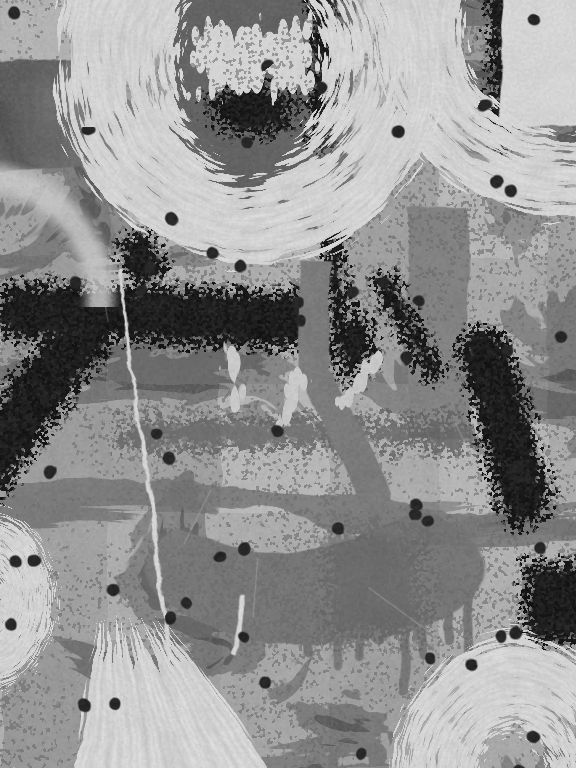
This texture is drawn by a Shadertoy shader. Its source:

```glsl
#define WHITE .83
#define PALE .66
#define MID .51
#define DIM .39
#define BLACK .09
#define BRISTLES 34.
#define GRAIN 290.
#define SCRATCHES 14
#define DRIPS 8
#define PX (1.2 / iResolution.y)

float hash(vec2 p) { return fract(sin(dot(p, vec2(127.1, 311.7))) * 43758.5); }

// Cellular noise: distance to the nearest seed, and its random value
vec2 cells(vec2 p) {
    vec2 best = vec2(9, 0), home = floor(p);
    for (int y = -1; y <= 1; y++)
    for (int x = -1; x <= 1; x++) {
        vec2 c = home + vec2(x, y);
        float d = length(c + vec2(hash(c), hash(c + 17.3)) - p);
        if (d < best.x) best = vec2(d, hash(c + 41.7));
    }
    return best;
}

// Layered, folded sines
float waves(vec2 p) {
    float sum = 0., amp = .5;
    for (int i = 0; i < 6; i++) {
        p = mat2(.8, .6, -.6, .8) * p * 1.8 + 1.7;
        p += .6 * sin(p.yx);
        sum += amp * sin(p.x) * cos(p.y);
        amp *= .62;
    }
    return sum;
}

float line(vec2 p, vec4 ends) {
    vec2 ab = ends.zw - ends.xy;
    p -= ends.xy;
    return length(p - ab * clamp(dot(p, ab) / dot(ab, ab), 0., 1.));
}
float box(vec2 p, vec4 b) { p = abs(p - b.xy) - b.zw; return max(p.x, p.y); }
float ellipse(vec2 p, vec2 r) { return (length(p / r) - 1.) * min(r.x, r.y); }
float fill(float d) { return 1. - smoothstep(-PX, PX, d); }
void lay(inout float tone, float colour, float d) { tone = mix(tone, colour, fill(d)); }
float spray(float d, float soft, float grain) {
    return 1. - smoothstep(-.25, .25, d / soft + (grain - .5) * 1.6);
}

// White bristle stroke round an ellipse
void brush(inout float tone, vec2 p, vec2 c, vec2 outer, vec2 inner) {
    vec2 q = p - c;
    float turn = atan(q.x, c.y > .5 ? -q.y : q.y), k = length(q / outer) * BRISTLES;
    float streak = mix(cells(vec2(turn * 3., k)).x, cells(vec2(turn * 5. + 9., k * 2.3)).x, .4);
    float d = max(ellipse(q, outer), -ellipse(q, inner)) + (streak - .45) * .05;
    float dry = smoothstep(0., .1, streak - .64 + .42 * waves(p * 7. + c));
    tone = mix(tone, WHITE + .03 - .1 * streak, fill(d) * (1. - .85 * dry));
}

// Worn papers, grainy bands and the dripping sheet
float wall(vec2 p, vec2 w, float grain) {
    float mottle = waves(p * vec2(5, 9));
    float tone = mix(PALE, MID, smoothstep(.16, .2, mottle));
    tone = mix(tone, DIM, smoothstep(.46, .49, mottle));
    tone += .12 * (hash(floor(w * vec2(7, 6))) - .5);
    lay(tone, DIM + .1 * mottle, box(w, vec4(.03, .85, .11, .07)));
    lay(tone, DIM, box(w, vec4(.34, .86, .12, .16)));
    lay(tone, MID, box(w, vec4(.57, .58, .04, .15)));
    float sheet = max(ellipse(w - vec2(.41, .26), vec2(.22, .1)), w.y - .31 - .03 * sin(p.x * 13.));
    for (int i = 0; i < DRIPS; i++) {
        float x = .4 + .029 * float(i) + .015 * hash(vec2(i, 3));
        sheet = min(sheet, line(w, vec4(x, .24, x, .09 + .09 * hash(vec2(i, 8)))) - .006);
    }
    lay(tone, MID - .04, sheet);
    tone = mix(tone, DIM, .6 * spray(box(w, vec4(.49, .24, .06, .07)), .03, grain));
    float swoop = abs(w.y - .335 - .025 * sin(p.x * 7.)) - .02 - .02 * waves(p * vec2(5, 30));
    tone = mix(tone, DIM + .06, .8 * fill(swoop));
    float band = box(w, vec4(.39, .435, .23, .018)) + .015 * waves(p * 40.);
    tone = mix(tone, DIM, .8 * spray(band, .02, grain));
    return mix(tone, DIM, .6 * smoothstep(.8, .9, grain + .22 * waves(p * 6. + 4.)));
}

// Distance to the black spray marks
float soot(vec2 p) {
    float d = line(p, vec4(-.03, .38, .12, .58)) - .038;
    d = min(d, line(p, vec4(.03, .595, .38, .585)) - .036);
    d = min(d, line(p, vec4(.43, .7, .445, .54)) - .012);
    d = min(d, ellipse(p - vec2(.46, .55), vec2(.026, .042)));
    d = min(d, line(p, vec4(.5, .63, .56, .52)) - .014);
    d = min(d, line(p, vec4(.63, .54, .685, .35)) - .034);
    d = min(d, box(p, vec4(.73, .215, .045, .05)));
    d = min(d, line(p, vec4(.18, .67, .19, .65)) - .024);
    d = min(d, line(p, vec4(.42, 1, .42, .82)) - .014);
    d = min(d, line(p, vec4(.645, 1, .655, .82)) - .011);
    return min(d, ellipse(p - vec2(.33, .86), vec2(.055, .035)));
}

void mainImage(out vec4 fragColor, in vec2 fragCoord) {
    vec2 p = fragCoord / iResolution.y;
    vec2 w = p + .006 * vec2(waves(p * 9.), waves(p * 9. + 5.));
    float grain = cells(p * GRAIN).y, flake = cells(p * vec2(75, 30)).x;
    float tone = wall(p, w, grain);

    // Sprayed marks, with grey strips and a pale arc over them
    tone = mix(tone, BLACK + .05 * grain, spray(soot(w), .018, grain));
    lay(tone, MID - .03, min(box(w, vec4(.41, .58, .02, .08)), line(w, vec4(.42, .5, .49, .35)) - .02));
    float haze = abs(length(p + vec2(.03, -.61)) - .16);
    tone = mix(tone, .78, .85 * step(.6, p.y) * (1. - smoothstep(.005, .03, haze)));

    // Torn white papers and scrapes
    float torn = box(w, vec4(.33, .925, .08, .045)) + (flake - .35) * .05;
    lay(tone, WHITE - .25 * step(.8, grain), torn);
    lay(tone, WHITE, box(w, vec4(.71, .92, .058, .087)));
    float scrape = min(line(p, vec4(.3, .54, .31, .47)), line(p, vec4(.39, .51, .37, .45)));
    scrape = min(scrape, line(p, vec4(.49, .53, .45, .48)));
    lay(tone, .78, scrape - .018 + flake * .025);

    // White brushwork: rings, then a frayed fan
    brush(tone, w, vec2(.74, .97), vec2(.25), vec2(.14, .155));
    brush(tone, w, vec2(.325, .92), vec2(.25, .26), vec2(.098, .163));
    brush(tone, w, vec2(-.02, .22), vec2(.085, .11), vec2(.001));
    brush(tone, w, vec2(.67, -.02), vec2(.155, .19), vec2(.05, .08));
    float lean = (w.x - .225 + .28 * w.y) / max(.13 - .48 * w.y, .01);
    float streak = cells(vec2(lean * 14., w.y * 7.)).x;
    float fan = max((abs(lean) - 1.) * .08 + (streak - .4) * .02, w.y - .2 + streak * .08);
    lay(tone, WHITE + .03 - .1 * streak, fan);

    // Pale crack, scratches and dark flecks
    float fall = (.65 - p.y) / .51;
    float crack = abs(w.x - mix(.156, .221, fall) - .004 * waves(p * 30.)) - .002 - .003 * fall * flake;
    crack = max(crack, abs(fall - .5) - .5);
    lay(tone, WHITE, min(crack, line(w, vec4(.3, .15, .316, .225)) - .003));
    for (int i = 0; i < SCRATCHES; i++) {
        vec2 a = vec2(.75 * hash(vec2(i, 1)), hash(vec2(i, 2)));
        vec2 b = a + .16 * vec2(hash(vec2(i, 4)) - .3, hash(vec2(i, 5)) - .5);
        tone = mix(tone, .75, .4 * fill(line(p, vec4(a, b)) - .0006));
    }
    vec2 fleck = cells(w * 24.);
    tone = mix(tone, .15, fill((fleck.x - .2 * fleck.y) / 24.) * step(.87, fleck.y));
    tone += .035 * (grain - .5) + .015 * waves(p * 25.);
    fragColor = vec4(vec3(tone), 1);
}
```
